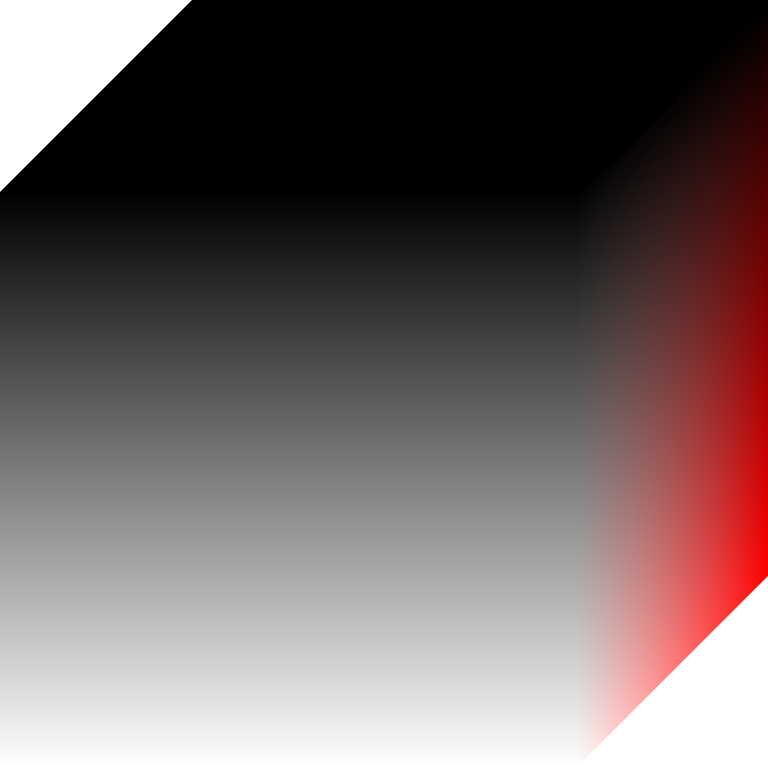
This background is drawn by a WebGL 2 fragment shader. Its source:

```glsl
#version 300 es
precision highp float;
// Oblique colour cube: grey front, red saturation side and black top on white.

uniform vec2 u_resolution;
out vec4 fragColor;

void main() {
    vec2 uv = gl_FragCoord.xy / u_resolution;
    float pixel = 1.0 / min(u_resolution.x, u_resolution.y);

    // Side face: saturation grows with depth, and the face rises along it
    float saturation = clamp((uv.x - 0.75) / 0.25, 0.0, 1.0);
    float rise = 0.25 * saturation;

    // Brightness falls from the bottom edge to the black top face
    float value = clamp(1.0 - (uv.y - rise) / 0.75, 0.0, 1.0);
    vec3 cube = value * mix(vec3(1.0), vec3(1.0, 0.0, 0.0), saturation);

    // Diagonal silhouette cuts off the upper left and lower right corners
    float edgeDistance = (abs(uv.y - uv.x) - 0.75) * 0.70711;
    float outside = smoothstep(-0.7 * pixel, 0.7 * pixel, edgeDistance);

    fragColor = vec4(mix(cube, vec3(1.0), outside), 1.0);
}
```
